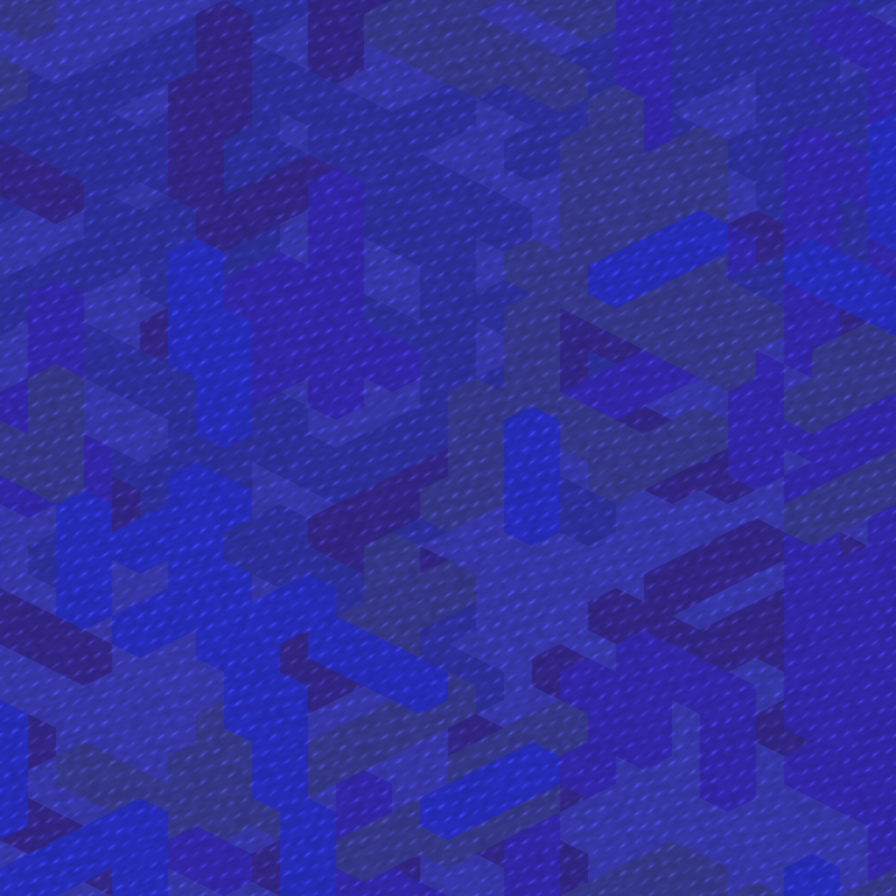
Write a WebGL 1 fragment shader that draws this pattern.

```glsl
precision highp float;
// Isometric camouflage: hexagonal strokes on a triangular lattice, under a fine flecked weave.

uniform vec2 u_resolution;

const float GRID = 32.0;           // lattice columns across the canvas
const float WEAVE = 64.0;          // flecks across the canvas
const float FLECK_SLANT = 0.42;    // radians
const float GRAIN = 0.13;          // relative strength of the fine grain
const vec3 FLECK_GLOW = vec3(0.075, 0.075, 0.20);

const vec3 BLUE   = vec3(0.208, 0.208, 0.645);
const vec3 NAVY   = vec3(0.168, 0.178, 0.585);
const vec3 PLUM   = vec3(0.188, 0.142, 0.510);
const vec3 VIOLET = vec3(0.188, 0.145, 0.640);
const vec3 SLATE  = vec3(0.200, 0.210, 0.525);
const vec3 VIVID  = vec3(0.145, 0.168, 0.705);

// Stroke densities: vertical, rising, falling
const vec3 NAVY_DENSITY   = vec3(0.06, 0.20, 0.20);
const vec3 PLUM_DENSITY   = vec3(0.04, 0.09, 0.10);
const vec3 VIOLET_DENSITY = vec3(0.24, 0.08, 0.08);
const vec3 SLATE_DENSITY  = vec3(0.08, 0.09, 0.07);
const vec3 VIVID_DENSITY  = vec3(0.06, 0.03, 0.02);

float hash(vec3 p) {
    p = fract(p * vec3(0.1031, 0.1030, 0.0973));
    p += dot(p, p.yzx + 33.33);
    return fract((p.x + p.y) * p.z);
}

float noise(vec2 p, float seed) {
    vec2 i = floor(p), f = fract(p);
    f = f * f * (3.0 - 2.0 * f);
    float low = mix(hash(vec3(i, seed)), hash(vec3(i + vec2(1, 0), seed)), f.x);
    float high = mix(hash(vec3(i + vec2(0, 1), seed)), hash(vec3(i + 1.0, seed)), f.x);
    return mix(low, high, f.y);
}

// Is a stroke present here? Strokes gather where a slow noise is high;
// lean moves them towards the top (positive) or the bottom.
bool onStroke(float line, float t, float dir, float density,
              float seed, float len, vec2 cluster, float lean) {
    float key = seed + dir * 7.0;
    float shift = len * hash(vec3(line, 3.0, key));
    float segment = floor((t + shift) / len);
    float chance = hash(vec3(segment, line, key + 2.0));
    if (chance >= density) return false;
    float mid = (segment + 0.5) * len - shift;
    vec2 centre = vec2(mid, line + 0.5 * mid);
    if (dir < 0.5) centre = vec2(line, mid + 0.5 * line);
    else if (dir > 1.5) centre = vec2(mid, line - 0.5 * mid);
    float gather = noise(centre / cluster, seed) + lean * (centre.y / GRID - 0.5);
    return chance < density * smoothstep(0.40, 0.65, gather);
}

// A triangle is painted when any of its corners lies on a stroke.
bool painted(vec2 cell, float upper, vec3 density,
             float seed, float len, vec2 cluster, float lean) {
    for (int i = 0; i < 3; i++) {
        vec2 v = cell + vec2(upper);
        if (i == 1) v = cell + vec2(1, 0);
        if (i == 2) v = cell + vec2(0, 1);
        if (onStroke(v.x, v.y, 0.0, density.x, seed, len, cluster, lean)) return true;
        if (onStroke(v.y, v.x, 1.0, density.y, seed, len, cluster, lean)) return true;
        if (onStroke(v.x + v.y, v.x, 2.0, density.z, seed, len, cluster, lean)) return true;
    }
    return false;
}

// Colour of the triangle that holds p, topmost layer first
vec3 camouflage(vec2 p) {
    vec2 skew = vec2(p.x, p.y - 0.5 * p.x);
    vec2 cell = floor(skew), f = fract(skew);
    float upper = step(1.0, f.x + f.y);
    if (painted(cell, upper, VIVID_DENSITY, 11.0, 4.0, vec2(6.0), -0.6)) return VIVID;
    if (painted(cell, upper, SLATE_DENSITY, 43.0, 4.0, vec2(6.0), -0.1)) return SLATE;
    if (painted(cell, upper, VIOLET_DENSITY, 87.0, 4.0, vec2(6.0, 7.0), 0.0)) return VIOLET;
    if (painted(cell, upper, PLUM_DENSITY, 131.0, 4.0, vec2(7.0, 6.0), 0.0)) return PLUM;
    if (painted(cell, upper, NAVY_DENSITY, 179.0, 7.0, vec2(14.0, 7.0), 0.5)) return NAVY;
    return BLUE;
}

// Blends with the triangle across the nearest lattice line, close to that line only.
vec3 smoothCamouflage(vec2 p, float pixel) {
    vec3 k = vec3(p.x, p.y - 0.5 * p.x, p.y + 0.5 * p.x);
    vec3 gap = (k - floor(k + 0.5)) / vec3(1.0, 1.118, 1.118);
    vec3 size = abs(gap);
    vec2 offset = gap.x * vec2(1, 0);
    if (size.y < min(size.x, size.z)) offset = gap.y * vec2(-0.447, 0.894);
    else if (size.z < size.x) offset = gap.z * vec2(0.447, 0.894);
    float d = min(size.x, min(size.y, size.z));
    vec3 colour = camouflage(p);
    float reach = 0.75 * pixel;
    if (d < reach) colour = mix(camouflage(p - 2.0 * offset), colour, 0.5 + 0.5 * d / reach);
    return colour;
}

void main() {
    float side = min(u_resolution.x, u_resolution.y);
    vec2 uv = gl_FragCoord.xy / side;
    vec3 colour = smoothCamouflage(uv * GRID, GRID / side);

    // Slanted flecks in staggered, gently rising rows
    mat2 slant = mat2(cos(FLECK_SLANT), -sin(FLECK_SLANT), sin(FLECK_SLANT), cos(FLECK_SLANT));
    vec2 w = uv * WEAVE;
    w.y -= 0.25 * w.x;
    w.x += 0.5 * mod(floor(w.y), 2.0);
    vec2 f = slant * (fract(w) - 0.5);
    float fleck = exp(-14.0 * f.x * f.x - 70.0 * f.y * f.y);
    fleck *= 0.5 + 0.7 * hash(vec3(floor(w), 5.0));

    // Fine grain drawn out along the flecks
    float grain = noise(slant * uv * vec2(130.0, 260.0), 9.0) - 0.5;
    colour *= 1.0 + GRAIN * grain;
    gl_FragColor = vec4(colour + FLECK_GLOW * fleck, 1.0);
}
```
